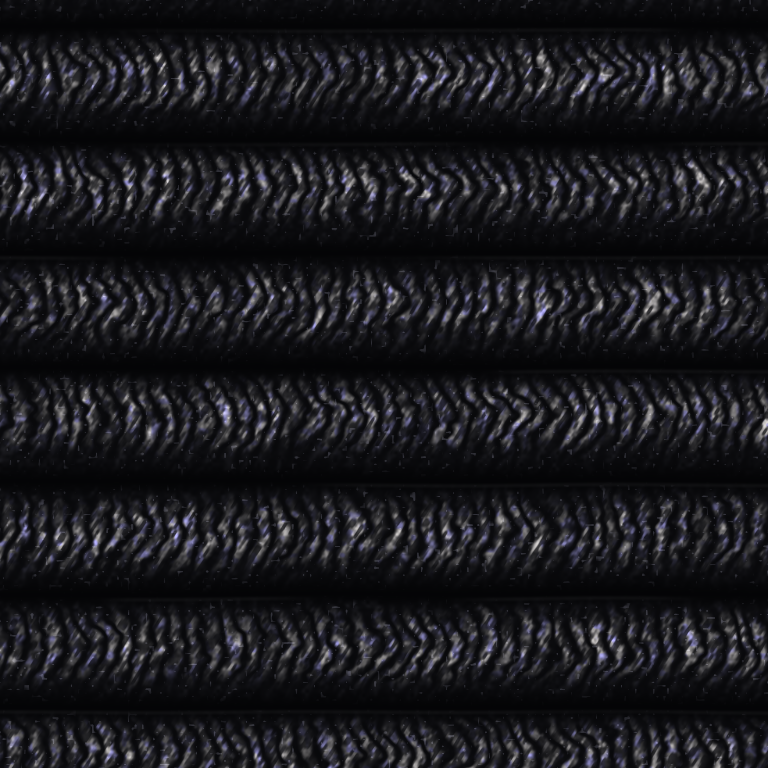
A three.js fragment shader for this texture:

```glsl
// Stacked rows of black braided elastic cord with glinting, chevron-bent strands.
varying vec2 vUv;

float hash(vec2 p) {
  vec3 q = fract(vec3(p.xyx) * vec3(0.1031, 0.1030, 0.0973));
  q += dot(q, q.yzx + 33.33);
  return fract((q.x + q.y) * q.z);
}

float noise(vec2 p) {
  vec2 i = floor(p);
  vec2 f = fract(p);
  f = f * f * (3.0 - 2.0 * f);
  float low = mix(hash(i), hash(i + vec2(1.0, 0.0)), f.x);
  float high = mix(hash(i + vec2(0.0, 1.0)), hash(i + vec2(1.0, 1.0)), f.x);
  return mix(low, high, f.y);
}

void main() {
  // Horizontal cords, with slightly uneven seams
  float wander = 0.003 * (noise(vec2(vUv.x * 5.0, vUv.y * 4.0)) - 0.5);
  float row = (vUv.y + wander - 0.078) / 0.148 + 20.0;
  float cord = floor(row);
  float v = fract(row);
  float seed = hash(vec2(cord, 7.0));

  // Sheen along the upper middle of each cord
  float ragged = 0.22 * (noise(vec2(vUv.x * 42.0, cord * 9.0)) - 0.5);
  float t = (v - 0.57 - 0.07 * (seed - 0.5)) / 0.3 + ragged;
  float sheen = exp(-1.3 * t * t * t * t - 0.5 * t * t);
  float rounded = smoothstep(0.0, 0.22, v) * (1.0 - smoothstep(0.85, 1.0, v));

  // Strands bent into chevrons, loosened by noise
  float bend = 0.85 * sqrt(t * t + 0.03) + 0.5 * (seed - 0.5) * t;
  float loose = 0.9 * noise(vec2(vUv.x * 16.0, row * 5.0))
              + 0.35 * noise(vec2(vUv.x * 70.0, row * 14.0));
  float phase = vUv.x * 42.0 + bend + loose + seed * 5.0;
  float strand = floor(phase);
  float s = fract(phase);
  float ridge = smoothstep(0.05, 0.4, s) * (1.0 - smoothstep(0.52, 0.95, s));
  float strength = 0.65 + 0.5 * hash(vec2(strand + 50.0, cord));
  strength *= 0.55 + 0.75 * noise(vec2(strand * 3.7 + 40.0, row * 9.0));

  // Fine slanted fibres inside the strands
  vec2 across = vec2(0.84, -0.54);
  vec2 along = vec2(0.54, 0.84);
  vec2 grain = vec2(dot(vUv, across) * 270.0, dot(vUv, along) * 95.0) + 300.0;
  float fibre = 0.28 + 0.95 * smoothstep(0.25, 0.9, noise(grain));
  fibre *= 0.7 + 0.6 * noise(vUv * 240.0 + 80.0);

  // Near-black body with soft fuzz and sparse lint
  float fuzz = noise(vUv * 190.0 + 20.0) * noise(grain * 0.6);
  vec3 color = vec3(0.016, 0.017, 0.023) + vec3(0.016, 0.016, 0.019) * rounded;
  color += vec3(0.055, 0.055, 0.062) * fuzz * rounded * (0.5 + ridge);
  float lint = smoothstep(0.83, 0.98, noise(vUv * 215.0 + 500.0));
  color += vec3(0.15, 0.15, 0.17) * lint * rounded;

  // Warm and violet glints
  float hue = noise(vUv * 130.0 + 700.0);
  vec3 glint = mix(vec3(0.47, 0.46, 0.45), vec3(0.41, 0.40, 0.58), smoothstep(0.45, 0.85, hue));
  color += glint * sheen * rounded * ridge * strength * fibre;

  // Faint edge light under some seams
  float edge = smoothstep(0.93, 0.96, v) * (1.0 - smoothstep(0.96, 0.99, v));
  color += vec3(0.035) * edge * smoothstep(0.45, 0.8, noise(vec2(vUv.x * 4.0, cord * 3.0)));

  gl_FragColor = vec4(color, 1.0);
}
```
